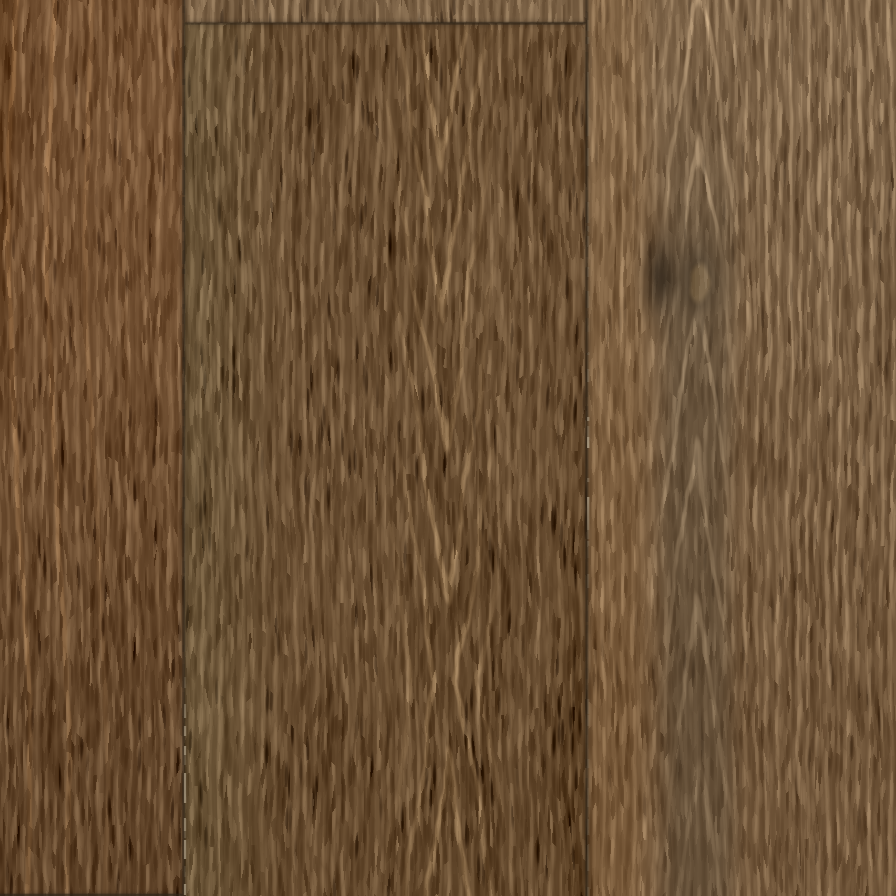
This texture is drawn by a three.js fragment shader. Its source:

```glsl
varying vec2 vUv;

float hash(vec2 p) {
  return fract(sin(dot(p, vec2(127.1, 311.7))) * 43758.5);
}

// Distance to the nearest scattered point, and that point's random value
vec2 cells(vec2 p) {
  vec2 home = floor(p);
  vec2 best = vec2(9.0, 0.0);
  for (int j = -1; j <= 1; j++) {
    for (int i = -1; i <= 1; i++) {
      vec2 cell = home + vec2(float(i), float(j));
      vec2 seed = cell + vec2(hash(cell), hash(cell + 19.7));
      float d = distance(p, seed);
      if (d < best.x) best = vec2(d, hash(cell + 7.3));
    }
  }
  return best;
}

// Layered sines, about -1 to 1
float waver(float y, float phase) {
  return 0.5 * sin(y * 9.0 + phase) + 0.3 * sin(y * 23.0 + phase * 2.1)
       + 0.2 * sin(y * 61.0 + phase * 3.7);
}

// Soft lines repeated along q
float rings(float q, float spacing, float width) {
  float d = abs(fract(q / spacing) - 0.5) * spacing;
  return smoothstep(width, width * 0.25, d);
}

float spot(vec2 p, vec2 center, vec2 radius) {
  vec2 d = (p - center) / radius;
  return exp(-dot(d, d));
}

void main() {
  vec2 p = vUv;

  // Plank layout: two long joints and one butt joint
  float left = 1.0 - step(0.205, p.x);
  float right = step(0.655, p.x);
  float above = (1.0 - left - right) * step(0.974, p.y);
  float middle = 1.0 - left - right - above;
  float plank = floor((p.x - 0.205) / 0.45) + above * 5.0;

  // Base tone of each plank
  vec3 leftWood = mix(vec3(0.38, 0.27, 0.165), vec3(0.455, 0.32, 0.2), smoothstep(0.0, 0.85, p.y));
  leftWood -= 0.06 * smoothstep(0.03, 0.0, p.x) * smoothstep(0.5, 0.9, p.y);
  vec3 middleWood = mix(vec3(0.43, 0.345, 0.23), vec3(0.415, 0.31, 0.2), smoothstep(0.2, 0.34, p.x));
  middleWood -= 0.02 * smoothstep(0.6, 0.0, p.y) + 0.04 * smoothstep(0.6, 0.65, p.x) * smoothstep(0.7, 0.2, p.y);
  vec3 rightWood = mix(vec3(0.445, 0.34, 0.23), vec3(0.495, 0.395, 0.285), smoothstep(0.1, 0.95, p.y));
  rightWood += vec3(0.025, 0.01, -0.005) * smoothstep(0.74, 0.7, p.x);
  vec3 wood = left * leftWood + middle * middleWood + right * rightWood + above * vec3(0.48, 0.38, 0.27);

  // Stretched cells for fibres, pores and dark flecks
  vec2 g = vec2(p.x + 0.003 * waver(p.y * 0.8, plank * 4.0 + p.x * 9.0), p.y + plank * 3.7);
  vec2 streak = cells(g * vec2(150.0, 6.0) + 5.0);
  vec2 pore = cells(g * vec2(235.0, 34.0));
  vec2 fleck = cells(g * vec2(210.0, 27.0) + 31.0);
  wood += vec3(0.1, 0.095, 0.085) * (streak.y - 0.5) * smoothstep(0.8, 0.1, streak.x);
  wood += vec3(0.18, 0.17, 0.15) * (pore.y - 0.5) * smoothstep(0.9, 0.15, pore.x);
  float edgeFlecks = middle * smoothstep(0.59, 0.65, p.x) * smoothstep(0.75, 0.15, p.y);
  wood -= vec3(0.16, 0.14, 0.11) * smoothstep(0.6, 0.15, fleck.x)
        * smoothstep(0.9, 0.98, fleck.y + 0.22 * edgeFlecks) * (1.0 - 0.5 * right);

  // Long straight grain of uneven spacing, broken by the pores
  float broken = 0.45 + 0.55 * smoothstep(0.15, 0.75, pore.y);
  float strand = g.x + 0.0025 * waver(p.x * 6.0, plank) + 0.0012 * waver(p.y * 3.0, p.x * 45.0)
               + 0.001 * (pore.y - 0.5);
  float pale = right * smoothstep(0.8, 0.85, p.x) * smoothstep(-0.2, 0.9, p.y);
  float straight = rings(strand, 0.0115, 0.0036) * broken - 0.28;
  wood += vec3(1.0, 0.95, 0.83) * straight * (0.075 + 0.055 * pale);
  float bow = p.x - 0.012 * sin(p.y * 5.0 + 1.0) + 0.002 * waver(p.y * 2.0, p.x * 20.0);
  wood += left * vec3(0.12, 0.095, 0.065) * rings(bow, 0.043, 0.0042) * smoothstep(0.18, 0.04, p.x) * broken;

  // Pointed figure of the middle plank, turning over near the bottom
  float dx = p.x - 0.497 - 0.006 * waver(p.y * 0.5, 1.0);
  float jag = 0.0026 * waver(p.y * 3.0, dx * 55.0) + 0.002 * (pore.y - 0.5);
  float q = sqrt(dx * dx + 0.00001) - abs(p.y - 0.24) / 6.5 + jag;
  float reach = middle * exp(-dx * dx / 0.0024);
  wood -= reach * vec3(0.03, 0.027, 0.024) * fract(q / 0.025 + 0.5);
  wood += reach * vec3(0.17, 0.155, 0.125) * rings(q, 0.025, 0.0042) * (0.6 + 0.4 * broken);

  // Dark heart and arched figure of the right plank
  dx = p.x - 0.78 - 0.005 * waver(p.y * 0.5, 3.0);
  float heart = right * smoothstep(0.055, 0.02, abs(dx)) * smoothstep(1.0, 0.65, p.y);
  wood = mix(wood, vec3(0.375, 0.3, 0.215) + 0.5 * (wood - vec3(0.45, 0.34, 0.23)), 0.7 * heart);
  q = sqrt(dx * dx + 0.00002) + p.y / 7.0 - 0.0114 + 0.7 * jag;
  reach = right * exp(-dx * dx / 0.002) * (1.0 - spot(p, vec2(0.77, 0.69), vec2(0.06, 0.05)));
  wood += reach * vec3(0.17, 0.16, 0.14) * rings(q, 0.025, 0.0034) * smoothstep(-0.4, 0.8, p.y);

  // Twin knots
  vec2 k = p + 0.003 * vec2(waver(p.y * 4.0, 2.0), waver(p.x * 5.0, 1.0));
  wood *= 1.0 - 0.45 * spot(k, vec2(0.737, 0.69), vec2(0.017, 0.04));
  wood *= 1.0 - 0.3 * spot(k, vec2(0.78, 0.685), vec2(0.02, 0.038));
  float eye = length((k - vec2(0.782, 0.682)) / vec2(0.013, 0.025));
  wood = mix(wood, vec3(0.52, 0.43, 0.31) + 0.14 * (pore.y - 0.5), 0.8 * smoothstep(1.1, 0.6, eye));

  // Joints, with pale chips along the long ones
  float joint = min(abs(p.x - 0.205), abs(p.x - 0.655));
  float butt = mix(1.0, abs(p.y - 0.974), middle + above);
  butt = min(butt, mix(1.0, abs(p.y - 0.001), left));
  float wear = cells(vec2(p.x * 4.0, p.y * 90.0)).y;
  wood *= 1.0 - 0.12 * smoothstep(0.008, 0.0, min(joint, butt));
  wood = mix(wood, vec3(0.19, 0.15, 0.1), (0.45 + 0.3 * wear) * smoothstep(0.0026, 0.0006, min(joint, butt)));
  float worn = mix(smoothstep(0.3, 0.15, p.y), 0.25 + spot(p, vec2(0.655, 0.48), vec2(0.1, 0.07)), step(0.43, p.x));
  float chipLine = min(abs(p.x - 0.2065), abs(p.x - 0.6565));
  wood = mix(wood, vec3(0.68, 0.62, 0.52),
             0.75 * smoothstep(0.55, 0.75, wear) * worn * smoothstep(0.002, 0.0006, chipLine));

  gl_FragColor = vec4(clamp(wood, 0.0, 1.0), 1.0);
}
```
